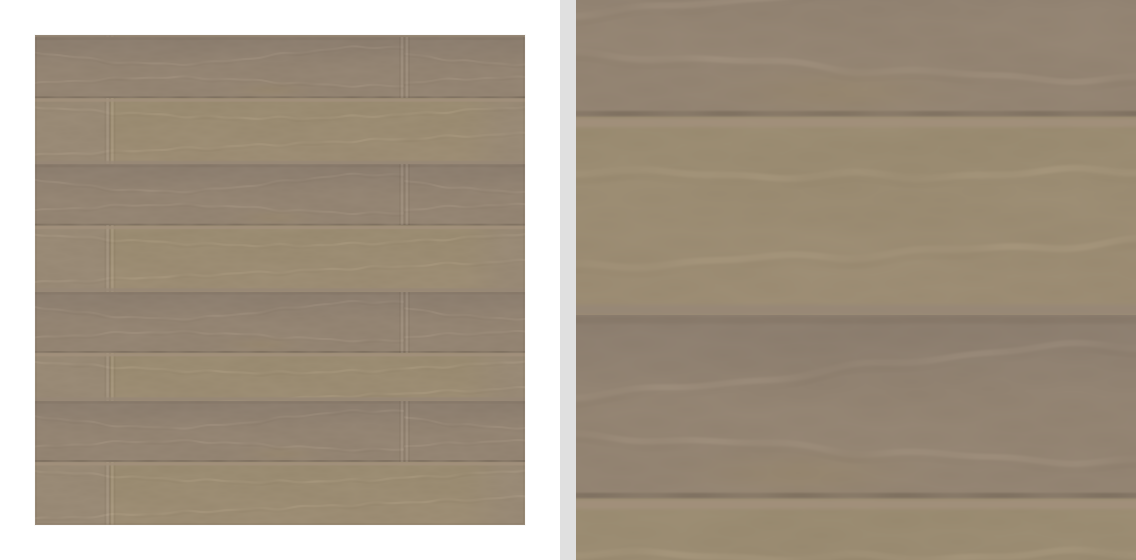
Left: the whole. Right: its middle third, enlarged.
A three.js fragment shader for this texture:

```glsl
// Square panel of staggered wooden boards in two alternating browns, on a white margin.
varying vec2 vUv;

float hash(vec2 p) {
  return fract(sin(dot(p, vec2(127.1, 311.7))) * 43758.5);
}

// Cellular noise: distance to the nearest scattered point.
float cells(vec2 p) {
  vec2 cell = floor(p);
  float nearest = 1.0;
  for (int j = -1; j <= 1; j++) {
    for (int i = -1; i <= 1; i++) {
      vec2 c = cell + vec2(float(i), float(j));
      vec2 point = c + vec2(hash(c), hash(c + 17.3));
      nearest = min(nearest, length(p - point));
    }
  }
  return nearest;
}

// Soft line of the given half width around d = 0.
float line(float d, float halfWidth) {
  return 1.0 - smoothstep(halfWidth * 0.3, halfWidth * 1.5, abs(d));
}

void main() {
  float x = (vUv.x - 0.0625) / 0.875;
  float down = 1.0 - vUv.y;

  // Four pairs of rows; the third pair is cut short at its foot.
  float cut = step(0.7156, down);
  float pairPos = (down + 0.0325 * cut - 0.0662) / 0.2273;
  float pair = floor(pairPos);
  float depth = fract(pairPos) * 0.2273;
  float seam = 0.109;
  float pale = smoothstep(-0.001, 0.001, depth - seam);
  float paleRow = step(seam, depth);
  float v = mix(depth / seam, (depth - seam) / 0.1183, paleRow);

  // Board tones, with a darker upper edge and a rosier end on the pale boards.
  float joint = mix(0.754, 0.153, paleRow);
  float rightBoard = step(joint, x);
  vec3 umber = mix(vec3(0.55, 0.494, 0.435), vec3(0.578, 0.518, 0.449), smoothstep(0.0, 0.6, v));
  vec3 olive = mix(vec3(0.602, 0.545, 0.442), vec3(0.612, 0.55, 0.453), v);
  float rosy = max(1.0 - rightBoard, smoothstep(0.86, 0.98, x));
  olive = mix(olive, vec3(0.594, 0.535, 0.463), 0.75 * rosy);
  vec3 color = mix(umber, olive, pale);

  // Olive stain low on each dark board.
  vec2 stain = vec2((x - 0.48 - 0.06 * sin(pair * 3.0)) / 0.06, (v - 0.87) / 0.1);
  color = mix(color, vec3(0.59, 0.525, 0.42), 0.55 * exp(-dot(stain, stain)) * (1.0 - pale));

  // Soft mottling along the boards.
  float mottle = cells(vec2(x * 26.0 + pair * 7.0, down * 95.0));
  color += 0.012 * (mottle - 0.45);
  color += 0.003 * sin(x * 19.0 + 2.0 * sin(down * 60.0));

  // Wavy grain, broken into faint stretches.
  float wave = sin(7.3 * x - 0.4 + 1.0 * rightBoard * (1.0 - paleRow));
  float ripple = 0.012 * sin(x * 47.0) + 0.008 * sin(x * 83.0 + 1.0);
  float upper = mix(0.30 + 0.14 * wave, 0.16 + 0.14 * sin(3.6 * x - 0.2), paleRow);
  float lower = mix(0.73 - 0.07 * wave, 0.86 - 0.33 * x, paleRow);
  float broken = 0.6 + 0.25 * sin(x * 31.0 + pair) + 0.15 * sin(x * 97.0 + v * 9.0);
  float grain = line(v - upper - ripple, 0.018) + line(v - lower + ripple, 0.018);
  color += vec3(0.036, 0.034, 0.032) * grain * broken;
  color -= 0.014 * line(v - upper - ripple - 0.04, 0.016) * (1.0 - broken);
  color -= 0.014 * line(v - lower + ripple - 0.04, 0.016) * (1.0 - broken);

  // Vertical joint: two pale lips with a shadow between and beside them.
  float fromJoint = (x - joint) * 0.875;
  color += 0.04 * line(abs(fromJoint) - 0.0042, 0.0022);
  color -= 0.025 * line(fromJoint, 0.0018);
  color -= 0.02 * line(abs(fromJoint) - 0.0085, 0.0015);

  // Seam under the dark board: shadow with small gaps, then a pale lip.
  float worn = 0.8 + 0.2 * sin(x * 90.0 + pair * 2.0);
  color -= vec3(0.075, 0.07, 0.065) * worn * line(depth - seam + 0.0015, 0.0018);
  color = mix(color, vec3(0.635, 0.565, 0.485), 0.85 * line(depth - seam - 0.0038, 0.003));

  // Soft rosy band where a pale board meets the next dark one.
  float toNext = min(0.2273 - depth, max(0.7156 - down, 0.0) + cut);
  color = mix(color, vec3(0.59, 0.53, 0.465), 0.8 * line(toNext - 0.003, 0.0035) * paleRow);
  color -= 0.02 * line(depth - 0.003, 0.0025);

  // Panel outline on white.
  vec2 border = abs(vUv - 0.5) - 0.4375;
  float edge = max(border.x, border.y);
  color -= 0.025 * line(edge + 0.002, 0.0018);
  color = mix(color, vec3(1.0), smoothstep(-0.0012, 0.0012, edge));

  gl_FragColor = vec4(color, 1.0);
}
```
